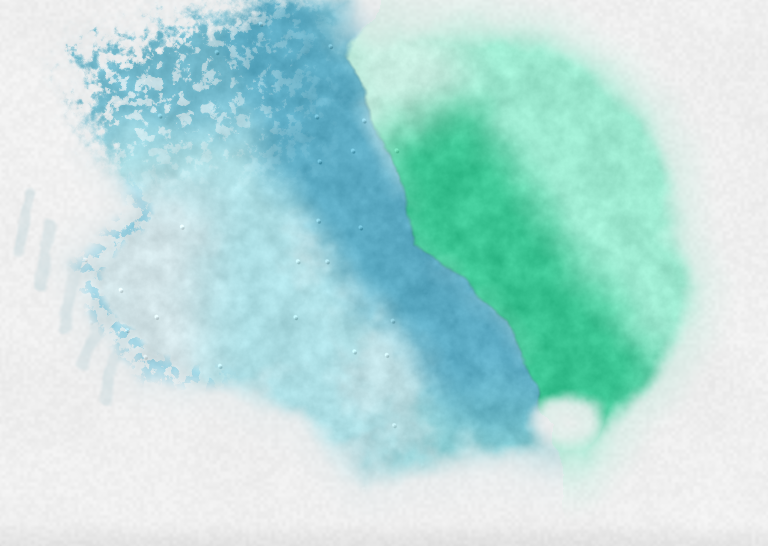
A WebGL 2 fragment shader for this background:

```glsl
#version 300 es
precision highp float;

#define PAPER vec3(0.937, 0.937, 0.937)
#define DEEP_BLUE vec3(0.34, 0.66, 0.76)
#define PALE_CYAN vec3(0.67, 0.87, 0.895)
#define TEAL vec3(0.47, 0.77, 0.79)
#define MIST vec3(0.82, 0.885, 0.90)
#define DEEP_GREEN vec3(0.20, 0.76, 0.56)
#define PALE_GREEN vec3(0.60, 0.91, 0.81)
#define WARP 0.035
#define GRAIN 0.07
#define BLEND 0.16

uniform vec2 u_resolution;
out vec4 fragColor;

const int CORNERS = 21;
const vec2 BLUE_WASH[CORNERS] = vec2[CORNERS](
  vec2(.16, .89), vec2(.40, .98), vec2(.50, 1.02), vec2(.63, 1.0), vec2(.62, .91),
  vec2(.665, .807), vec2(.708, .724), vec2(.744, .642), vec2(.763, .559), vec2(.827, .504),
  vec2(.92, .41), vec2(.983, .30), vec2(.995, .17), vec2(.67, .12), vec2(.55, .23),
  vec2(.41, .29), vec2(.27, .31), vec2(.18, .39), vec2(.14, .51), vec2(.25, .62), vec2(.19, .72));
const vec2 GREEN_WASH[CORNERS] = vec2[CORNERS](
  vec2(.64, .89), vec2(.73, .945), vec2(.86, .955), vec2(1.0, .93), vec2(1.12, .86),
  vec2(1.19, .78), vec2(1.23, .69), vec2(1.235, .58), vec2(1.27, .47), vec2(1.26, .40),
  vec2(1.195, .29), vec2(1.07, .17), vec2(1.04, .19), vec2(1.085, .245), vec2(1.0, .255),
  vec2(.983, .30), vec2(.92, .41), vec2(.827, .504), vec2(.763, .559), vec2(.744, .642), vec2(.708, .724));

float hash(vec2 p) {
  vec3 q = fract(vec3(p.xyx) * 0.1031);
  q += dot(q, q.yzx + 33.33);
  return fract((q.x + q.y) * q.z);
}

float noise(vec2 p) {
  vec2 i = floor(p), f = fract(p);
  f = f * f * (3.0 - 2.0 * f);
  return mix(mix(hash(i), hash(i + vec2(1, 0)), f.x),
             mix(hash(i + vec2(0, 1)), hash(i + vec2(1, 1)), f.x), f.y);
}

float fbm(vec2 p) {
  float sum = 0.0, amp = 0.5;
  for (int i = 0; i < 5; i++) {
    sum += amp * noise(p);
    p = mat2(1.6, 1.2, -1.2, 1.6) * p + 17.0;
    amp *= 0.5;
  }
  return sum;
}

float segment(vec2 p, vec2 a, vec2 b) {
  vec2 pa = p - a, ba = b - a;
  return length(pa - ba * clamp(dot(pa, ba) / dot(ba, ba), 0.0, 1.0));
}

// Signed distance to a closed outline, negative inside
float outline(vec2 p, vec2 v[CORNERS]) {
  float d = 10.0, side = 1.0;
  for (int i = 0; i < CORNERS; i++) {
    vec2 a = v[i], b = v[(i + 1) % CORNERS];
    d = min(d, segment(p, a, b));
    if ((a.y > p.y) != (b.y > p.y) && p.x < a.x + (p.y - a.y) * (b.x - a.x) / (b.y - a.y)) side = -side;
  }
  return d * side;
}

float fade(float inner, float outer, float d) {
  return 1.0 - smoothstep(inner, outer, d);
}

void main() {
  vec2 p = gl_FragCoord.xy / u_resolution.y;
  float cloud = fbm(p * 7.0 + 3.0), mottle = fbm(p * 32.0), speck = fbm(p * 75.0);
  vec2 q = p + WARP * (vec2(fbm(p * 13.0), fbm(p * 13.0 + 40.0)) - 0.48);

  // Paper, darker towards the bottom
  vec3 color = PAPER + 0.035 * (cloud - 0.48) + GRAIN * 0.5 * (noise(p * 150.0) - 0.5);
  color -= 0.05 * fade(0.0, 0.05, p.y);

  // Dry brush strokes at the left
  for (int i = 0; i < 5; i++) {
    float k = float(i);
    vec2 foot = vec2(0.035 + 0.04 * k, 0.53 - 0.065 * k + 0.02 * hash(vec2(k, 5.0)));
    float stroke = fade(0.006, 0.016, segment(q, foot, foot + vec2(0.025, 0.11)));
    color = mix(color, MIST * 0.97, stroke * (0.25 + 0.6 * mottle));
  }

  // Wash outlines, joined smoothly, with a bare notch between them
  float blueD = outline(q, BLUE_WASH), greenD = outline(q, GREEN_WASH);
  float overlap = max(BLEND - abs(blueD - greenD), 0.0);
  float d = min(blueD, greenD) - overlap * overlap / (4.0 * BLEND);
  d = max(d, 0.055 - length((q - vec2(1.045, 0.225)) * vec2(1.0, 1.2)));
  float dry = smoothstep(0.62, 0.82, p.y) * fade(0.28, 0.66, p.x);
  d += dry * (speck - 0.48) * 0.16;

  // Blue pigment: deep diagonal band, pale pool, misty lobe
  float band = min(segment(q, vec2(.50, .93), vec2(.65, .66)), segment(q, vec2(.65, .66), vec2(.92, .29)));
  float depth = fade(0.055, 0.17, band + 0.08 * (cloud - 0.48));
  depth = max(depth, 0.7 * smoothstep(0.68, 0.82, q.y + 0.1 * (cloud - 0.48)));
  vec3 blue = mix(PALE_CYAN, DEEP_BLUE, depth);
  blue = mix(blue, TEAL, 0.7 * smoothstep(0.62, 0.82, q.x) * fade(0.16, 0.36, q.y));
  float lobe = fade(0.30, 0.46, q.x) * fade(0.58, 0.72, q.y);
  blue = mix(blue, MIST, lobe * 0.9);
  blue = mix(blue, MIST, 0.5 * smoothstep(0.45, 0.7, cloud) * (1.0 - depth));
  float rim = lobe * fade(0.008, 0.035, abs(blueD + 0.012)) * smoothstep(0.46, 0.56, speck);
  blue = mix(blue, DEEP_BLUE * 1.1, rim * 0.8);
  blue = mix(blue, PAPER, dry * 0.65 * smoothstep(0.5, 0.62, speck));

  // Green pigment: dense beside the seam, thin outside
  float core = min(segment(q, vec2(.80, .69), vec2(.90, .54)), segment(q, vec2(.90, .54), vec2(1.06, .32)));
  vec3 green = mix(PALE_GREEN, DEEP_GREEN, fade(0.06, 0.18, core + 0.06 * (cloud - 0.48)));
  green = mix(green, PAPER, 0.5 * fade(0.04, 0.2, length(q - vec2(0.73, 0.88))));

  // Crisp seam, mottled pigment and soft outer edges
  float seam = blueD - greenD;
  vec3 wash = mix(blue, green, smoothstep(-0.008, 0.008, seam));
  wash *= 1.0 - 0.07 * fade(0.0, 0.012, abs(seam)) * fade(0.0, 0.03, abs(blueD));
  wash += 0.16 * (mottle - 0.48) + GRAIN * (speck - 0.48);
  float softness = mix(0.025, 0.055, smoothstep(0.35, 0.65, cloud));
  float cover = fade(-softness, softness * 0.7, d);
  color = mix(color, wash, cover * 0.97);
  color = mix(color, mix(MIST, PALE_GREEN, step(0.0, seam)), 0.22 * fade(0.0, 0.09, d) * (1.0 - cover));

  // Scattered tiny droplets in the pool
  vec2 cell = floor(p * 16.0);
  vec2 drop = fract(p * 16.0) - 0.25 - 0.5 * vec2(hash(cell), hash(cell + 9.0));
  float present = step(0.78, hash(cell + 31.0)) * cover * fade(0.7, 0.8, p.x);
  color += present * (0.12 * fade(0.03, 0.08, length(drop)) - 0.14 * fade(0.02, 0.07, length(drop + vec2(-0.03, 0.05))));

  fragColor = vec4(clamp(color, 0.0, 1.0), 1.0);
}
```
